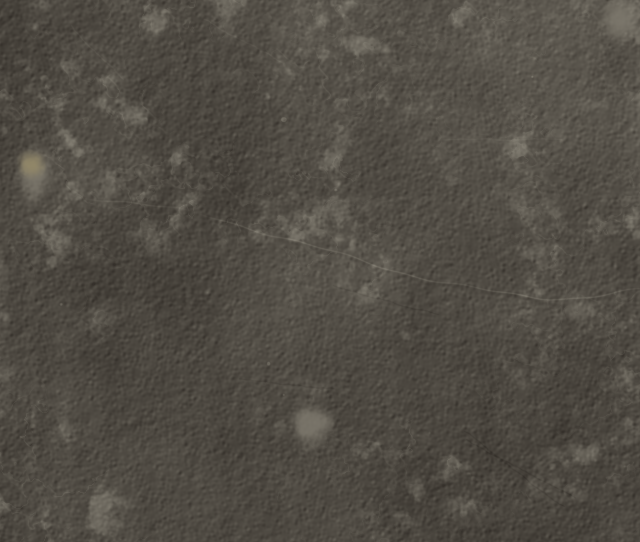
Reproduce this texture procedurally as a Shadertoy shader.

```glsl
#define DARK vec3(0.260, 0.242, 0.216)
#define PALE vec3(0.470, 0.452, 0.410)
#define OCHRE vec3(0.590, 0.545, 0.410)
#define BASE_TONE 0.22
#define CLOUD_GAIN 0.15
#define GRAIN_GAIN 0.19
#define SCUFF_GAIN 0.62
#define WISP_GAIN 0.20
#define CREASE_WIDTH 0.0017
#define BLOTS 3
#define SPECKS 16
#define HAIRLINES 7

vec3 hash3(vec2 p) {
    vec3 q = fract(p.xyx * vec3(0.1031, 0.1030, 0.0973));
    q += dot(q, q.yxz + 33.33);
    return fract((q.xxy + q.yzz) * q.zyx);
}

// Cellular noise: soft bumps of random sign, one per cell
float cells(vec2 p) {
    vec2 id = floor(p), f = p - id;
    float sum = 0.0;
    for (int y = -1; y <= 1; y++)
    for (int x = -1; x <= 1; x++) {
        vec2 o = vec2(x, y);
        vec3 h = hash3(id + o + 171.0);
        vec2 d = o + h.xy - f;
        float k = max(1.0 - dot(d, d), 0.0);
        sum += (2.0 * h.z - 1.0) * k * k * k;
    }
    return sum;
}

float layeredCells(vec2 p, int octaves) {
    float sum = 0.0, gain = 1.0;
    for (int i = 0; i < octaves; i++) {
        sum += gain * cells(p);
        p = mat2(1.6, 1.2, -1.2, 1.6) * p + 7.3;
        gain *= 0.62;
    }
    return sum;
}

float segmentDistance(vec2 p, vec2 a, vec2 b) {
    vec2 ab = b - a;
    return length(p - a - ab * clamp(dot(p - a, ab) / dot(ab, ab), 0.0, 1.0));
}

float softLine(float d, float width) {
    return exp(-d * d / (width * width));
}

// Long crease: pale ridge with a shadow beneath
float crease(vec2 p) {
    float y = mix(0.636, 0.45, smoothstep(0.12, 1.05, p.x));
    y += 0.003 * sin(p.x * 23.0) + 0.0015 * sin(p.x * 61.0);
    y += 0.02 * smoothstep(1.05, 1.25, p.x);
    float strength = smoothstep(0.08, 0.2, p.x) * (0.8 + 0.6 * cells(vec2(p.x * 9.0, 3.0)));
    float ridge = softLine(p.y - y, CREASE_WIDTH);
    float shadow = softLine(p.y - y + 0.005, 2.0 * CREASE_WIDTH);
    return strength * (0.36 * ridge - 0.13 * shadow);
}

void mainImage(out vec4 fragColor, in vec2 fragCoord) {
    vec2 p = fragCoord / iResolution.y;
    float aspect = iResolution.x / iResolution.y;
    float fine = layeredCells(p * 24.0, 4);

    // Broad stains and uneven light
    float tone = BASE_TONE + CLOUD_GAIN * layeredCells(p * 3.5 + 4.0, 4);
    tone += 0.20 * exp(-9.0 * dot(p - vec2(1.0, 0.88), p - vec2(1.0, 0.88)));
    tone -= 0.15 * exp(-14.0 * dot(p - vec2(1.05, 0.13), p - vec2(1.05, 0.13)));
    tone += 0.06 * cells(p * vec2(38.0, 4.0));

    // Worn zones with scuffs and thin wisps, mostly away from the middle
    float wear = layeredCells(p * 4.0 + 19.0, 3) + 1.1 * (length(p - vec2(0.62, 0.52)) - 0.35);
    float zone = smoothstep(-0.45, 0.75, wear);
    vec2 warped = p + 0.012 * vec2(fine, -fine);
    float vein = abs(layeredCells(warped * 10.0 + 31.0, 4));
    tone += SCUFF_GAIN * zone * smoothstep(0.0, 1.2, fine);
    tone += WISP_GAIN * zone * smoothstep(0.16, 0.0, vein);

    // Embossed grain, lit from the upper left
    vec2 g = p * 150.0;
    tone += GRAIN_GAIN * (cells(g) - cells(g + vec2(-0.45, 0.45)));
    tone += 0.5 * GRAIN_GAIN * (cells(g * 0.45) - cells(g * 0.45 + vec2(-0.4, 0.4)));
    tone += crease(p);

    // Faint hairlines
    for (int i = 0; i < HAIRLINES; i++) {
        vec3 h = hash3(vec2(i, 5));
        vec2 a = h.xy * vec2(aspect, 1.0);
        float angle = -0.9 + 1.1 * h.z;
        vec2 b = a + (0.12 + 0.15 * h.x) * vec2(cos(angle), sin(angle));
        float d = segmentDistance(p + 0.002 * fine, a, b);
        tone += (h.y < 0.5 ? -0.13 : 0.13) * softLine(d, CREASE_WIDTH);
    }

    // Small pale specks
    for (int i = 0; i < SPECKS; i++) {
        vec3 h = hash3(vec2(i, 47));
        float size = 0.004 + 0.008 * h.z * h.z;
        float d = length(p - h.xy * vec2(aspect, 1.0)) + 0.002 * fine;
        tone += 0.5 * smoothstep(size, 0.2 * size, d);
    }

    vec3 color = mix(DARK, PALE, clamp(tone, -0.25, 1.15));

    // Large faded blots, the first with an ochre core
    for (int i = 0; i < BLOTS; i++) {
        float n = float(i);
        vec2 c = fract(vec2(0.055, 0.68) + n * vec2(0.4025, 0.4275) + n * n * vec2(0.0275, 0.1075));
        vec2 d = p - c * vec2(aspect, 1.0);
        float r = length(d * vec2(1.25, 0.9)) + 0.011 * fine;
        color = mix(color, PALE * 1.06, 0.85 * smoothstep(0.055, 0.008, r));
        float core = i == 0 ? smoothstep(0.032, 0.004, length(d - vec2(-0.005, 0.016)) + 0.005 * fine) : 0.0;
        color = mix(color, OCHRE, 0.8 * core);
    }

    fragColor = vec4(color, 1.0);
}
```
